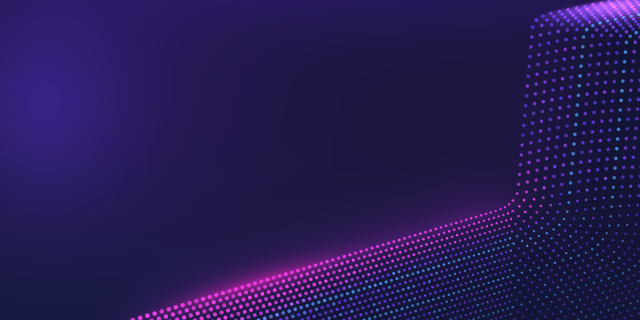
This background is drawn by a Shadertoy shader. Its source:

```glsl
// A dotted sheet climbs a slope, bends up a steep wall and folds over a ledge.
// Each point maps to (line, step) sheet coordinates; their local Jacobian keeps
// the repeated dots round. Soft gradients and glows fill the dark backdrop.

float smoothMax(float a, float b, float r) {
    float h = max(r - abs(a - b), 0.0) / r;
    return max(a, b) + h * h * r * 0.25;
}

float slopeHeight(float x) { return 0.301 * (x - 0.417); }

// x: line number counted inward from the rim, y: step along a line
vec2 sheetCoords(vec2 p) {
    float slope = (slopeHeight(p.x) - p.y) / 0.0198;
    float wall = (p.x - 1.63 - 0.09 * (p.y - 0.53)) / 0.0270;
    float ledge = (0.955 + 0.2 * (p.x - 1.7) - p.y) / 0.010;
    float bend = smoothMax(slope, wall, 2.5 + 0.15 * max(wall, 0.0));
    float line = -smoothMax(-bend, -ledge, 3.0);
    float along = 26.0 * p.x + 10.0 * p.x * p.x
                - 30.0 * max(p.x - 1.6, 0.0) + 30.0 * p.y;
    return vec2(line + 0.5, along);
}

float hash(vec2 p) {
    return fract(sin(dot(p, vec2(12.99, 78.23))) * 4375.85);
}

float blob(vec2 p, vec2 center, vec2 size) {
    vec2 q = (p - center) / size;
    return exp(-dot(q, q));
}

vec3 backdrop(vec2 p) {
    vec3 col = mix(vec3(0.09, 0.10, 0.25), vec3(0.115, 0.085, 0.25),
                   smoothstep(0.0, 0.6, p.y));
    col += vec3(0.05, 0.015, 0.12) * blob(p, vec2(0.25, 0.75), vec2(0.52, 0.5));
    col += vec3(0.05, 0.035, 0.15) * blob(p, vec2(0.12, 0.66), vec2(0.25, 0.30));
    col += vec3(0.04, 0.01, 0.13) * blob(p, vec2(1.1, 1.08), vec2(0.9, 0.17));

    // Light spilling over the rim of the slope
    float h = p.y - slopeHeight(p.x);
    float fade = smoothstep(0.25, 0.7, p.x) * (1.0 - smoothstep(1.45, 1.72, p.x));
    float spill = exp(-abs(h) / (h > 0.0 ? 0.065 : 0.04));
    col += vec3(0.17, 0.02, 0.17) * spill * fade;
    float core = exp(-abs(h) / 0.025) * exp(-pow((p.x - 0.8) / 0.24, 2.0));
    return col + vec3(0.42, 0.01, 0.18) * core;
}

vec3 dotColor(vec2 id, vec2 p, float onWall) {
    float rnd = hash(id);
    vec3 violet = mix(vec3(0.32, 0.22, 0.88), vec3(0.55, 0.25, 0.90), rnd);
    vec3 cyan = vec3(0.27, 0.62, 0.93);
    vec3 pink = vec3(0.95, 0.25, 0.92);

    // Every fifth line is cyan, with scattered cyan dots lower down
    float cyanLine = step(abs(mod(id.x, 5.0) - 1.0), 0.1) * step(5.0, id.x);
    float scattered = step(0.78, rnd) * step(5.0, id.x) * (1.0 - onWall);
    vec3 col = mix(violet, cyan, max(cyanLine * 0.9, scattered * 0.7));

    float reach = mix(8.0, 4.5, smoothstep(0.5, 1.5, p.x));
    float rim = 1.0 - smoothstep(reach * 0.5, reach, id.x);
    float low = 1.0 - smoothstep(0.33, 0.58, p.y);
    return mix(col, pink, rim * low);
}

void mainImage(out vec4 fragColor, in vec2 fragCoord) {
    vec2 p = fragCoord / iResolution.y;
    p.x *= 2.0 * iResolution.y / iResolution.x;
    float pixel = 1.0 / iResolution.y;
    vec3 col = backdrop(p);

    // Sheet coordinates and their local derivatives
    vec2 sheet = sheetCoords(p);
    float eps = 0.0005;
    mat2 jacobian = mat2(sheetCoords(p + vec2(eps, 0.0)) - sheet,
                         sheetCoords(p + vec2(0.0, eps)) - sheet) / eps;
    vec2 id = floor(sheet);
    float dist = length(inverse(jacobian) * (fract(sheet) - 0.5));

    // Darker body of the sheet toward the lower right
    float inside = smoothstep(0.0, 12.0, sheet.x);
    col = mix(col, vec3(0.065, 0.075, 0.20), 0.75 * inside);

    // Dots, larger at the near end and on the wall
    float onWall = smoothstep(0.30, 0.48, p.y) * smoothstep(1.55, 1.65, p.x);
    float radius = mix(max(0.0087 - 0.0034 * p.x, 0.0035), 0.0054, onWall);
    float disc = 1.0 - smoothstep(radius - 0.7 * pixel, radius + 0.7 * pixel, dist);
    float dim = mix(1.0 - 0.5 * smoothstep(4.0, 22.0, sheet.x), 0.9, onWall);
    dim *= 0.75 + 0.25 * hash(id + 7.0);
    col = mix(col, dotColor(id, p, onWall), disc * dim * step(0.0, id.x));

    // Bright fold on the ledge
    float onSheet = smoothstep(-1.0, 1.5, sheet.x);
    col += vec3(0.50, 0.24, 0.60) * onSheet * blob(p, vec2(1.94, 0.985), vec2(0.15, 0.035));
    col += vec3(0.16, 0.08, 0.32) * onSheet * blob(p, vec2(1.83, 0.965), vec2(0.16, 0.04));

    fragColor = vec4(min(col, 1.0), 1.0);
}
```
